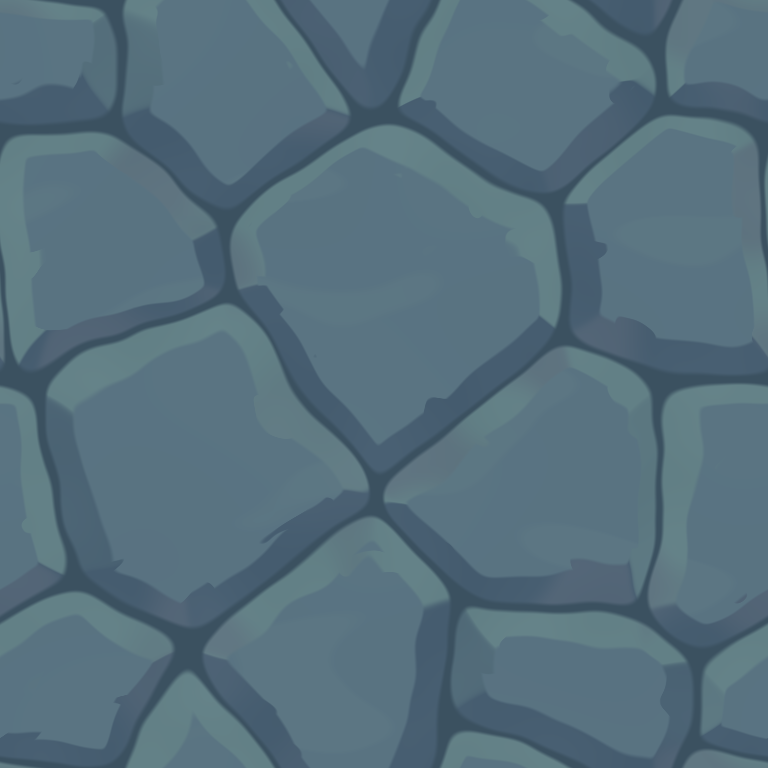
Write a WebGL 1 fragment shader that draws this texture.

```glsl
precision highp float;
// Seamless wall of hand-painted blue-grey stones with bevelled, chipped edges.
uniform vec2 u_resolution;

const vec2 GRID = vec2(3.0, 4.0); // stones per tile; an even row count keeps the stagger seamless

vec2 hash2(vec2 p) {
  return fract(sin(vec2(dot(p, vec2(127.1, 311.7)), dot(p, vec2(269.5, 183.3)))) * 43758.55);
}

// Gradient noise that wraps after "period" lattice cells.
float corner(vec2 cell, vec2 offset, vec2 period, float seed) {
  float angle = 6.2832 * hash2(mod(cell, period) + seed).x;
  return dot(vec2(cos(angle), sin(angle)), offset);
}

float noise(vec2 uv, vec2 period, float seed) {
  vec2 p = uv * period;
  vec2 i = floor(p), f = p - i;
  vec2 w = f * f * f * (f * (f * 6.0 - 15.0) + 10.0);
  vec2 e = vec2(1.0, 0.0);
  float low = mix(corner(i, f, period, seed), corner(i + e.xy, f - e.xy, period, seed), w.x);
  float high = mix(corner(i + e.yx, f - e.yx, period, seed), corner(i + e.xx, f - e.xx, period, seed), w.x);
  return mix(low, high, w.y);
}

// Centre of the stone in a grid cell, in canvas units.
vec2 stoneCentre(vec2 cell) {
  vec2 jitter = 0.14 + 0.72 * hash2(mod(cell, GRID) + 4.0);
  return (cell + jitter + vec2(0.5 * mod(cell.y, 2.0), 0.0)) / GRID;
}

// x: distance to the joint, y: height up the bevel (1 at its top), z: facet light, w: facet tint.
vec4 stone(vec2 p) {
  vec2 home = floor(p * GRID), owner = home;
  float nearest = 9.0;
  for (int y = -2; y <= 2; y++) {
    for (int x = -2; x <= 2; x++) {
      vec2 cell = home + vec2(float(x), float(y));
      float d = distance(p, stoneCentre(cell));
      if (d < nearest) {
        nearest = d;
        owner = cell;
      }
    }
  }

  // Each neighbour cuts one facet; exponential weights round the corners.
  vec2 centre = stoneCentre(owner);
  float jointSum = 1e-9, bevelSum = 1e-9, light = 0.0, tint = 0.0;
  for (int y = -2; y <= 2; y++) {
    for (int x = -2; x <= 2; x++) {
      if (x == 0 && y == 0) continue;
      vec2 cell = owner + vec2(float(x), float(y));
      vec2 other = stoneCentre(cell);
      vec2 normal = normalize(other - centre);
      vec2 rnd = hash2(mod(owner, GRID) * 7.0 + mod(cell, GRID) * 3.1);
      float d = dot(0.5 * (centre + other) - p, normal);
      float weight = exp(-14.0 * d / mix(0.026, 0.047, rnd.x));
      jointSum += exp(-95.0 * d);
      bevelSum += weight;
      light += weight * (dot(normal, vec2(-0.1, 1.0)) + 0.8 * (rnd.y - 0.5));
      tint += weight * smoothstep(0.55, 0.8, fract(rnd.x * 17.0));
    }
  }
  return vec4(-log(jointSum) / 95.0, -log(bevelSum) / 14.0, light / bevelSum, tint / bevelSum);
}

void main() {
  vec2 uv = gl_FragCoord.xy / u_resolution;

  // Bend the straight joints, then add small kinks.
  vec2 bend = vec2(noise(uv, vec2(5.0), 11.0), noise(uv, vec2(5.0), 23.0));
  vec2 kink = vec2(noise(uv, vec2(15.0), 31.0), noise(uv, vec2(15.0), 47.0));
  vec4 s = stone(uv + 0.035 * bend + 0.007 * kink);

  // Broad, faint brush strokes on the flat face.
  float stroke = noise(uv + 0.02 * bend, vec2(4.0, 9.0), 59.0);
  float wash = noise(uv, vec2(3.0), 67.0);
  vec3 face = vec3(0.350, 0.452, 0.508) + vec3(0.008, 0.010, 0.004) * wash;
  face = mix(face, vec3(0.375, 0.480, 0.520), 0.45 * smoothstep(0.20, 0.27, stroke));

  // Bevel facets: green-grey where lit, deep blue below, some weathered to mauve.
  vec3 lit = vec3(0.388, 0.505, 0.528);
  vec3 shaded = vec3(0.276, 0.366, 0.440);
  vec3 bevel = mix(shaded, lit, smoothstep(-0.35, 0.15, s.z));
  float mauve = s.w * smoothstep(-0.15, 0.2, noise(uv, vec2(6.0), 71.0));
  bevel = mix(bevel, vec3(0.355, 0.415, 0.480), 0.6 * mauve);
  bevel += 0.02 * noise(uv, vec2(9.0), 83.0);

  // Uneven inner rim with occasional chips biting into the face.
  float chip = smoothstep(0.26, 0.36, noise(uv + 0.03 * kink, vec2(13.0, 17.0), 97.0));
  float rim = 1.0 + 0.35 * noise(uv, vec2(11.0), 101.0) + 0.32 * chip;
  vec3 color = mix(bevel, face, smoothstep(rim - 0.06, rim + 0.06, s.y));

  // Dark joints of varying width.
  float gap = 0.0045 + 0.004 * noise(uv, vec2(7.0), 113.0);
  color = mix(vec3(0.232, 0.318, 0.378), color, smoothstep(gap - 0.003, gap + 0.003, s.x));

  gl_FragColor = vec4(color, 1.0);
}
```
